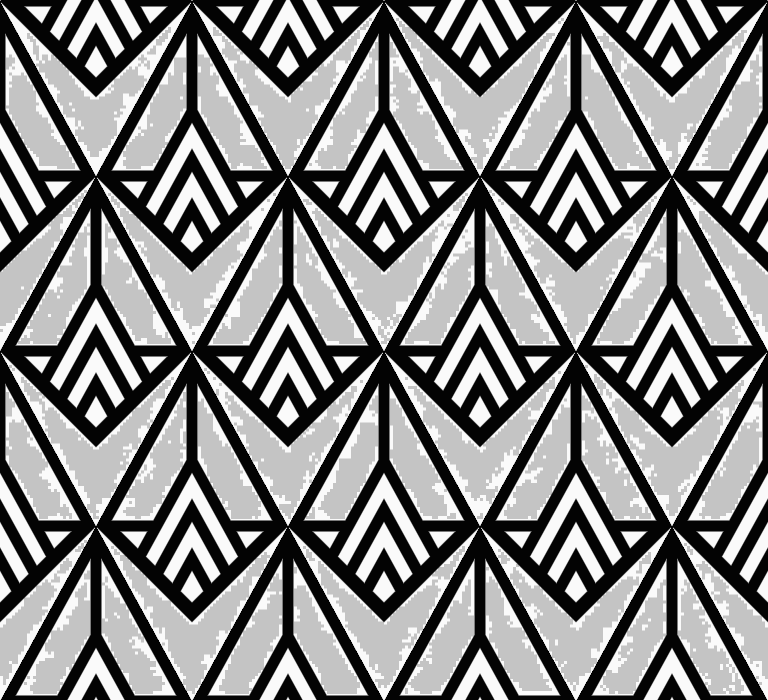
This pattern is drawn by a Shadertoy shader. Its source:

```glsl
// Layout, in design units
const float HALF_W = 96.0;          // half of one kite
const float ROW = 174.5;            // drop from one row to the next
const vec2 REPEATS = vec2(4.0);     // kites across, staggered rows down
const vec2 SIZE = REPEATS * vec2(2.0 * HALF_W, ROW);
const float TOP_SHIFT = 1.5;
const float KITE_H = 270.0;

// Line work
const float LINE = 11.0;
const float RIM = 14.0;             // heavier lower rim of the kite
const float CREST = 98.0;           // virtual tip of the inner chevrons
const float STRIPE_START = 121.0;
const float STRIPE_STEP = 48.8;
const float STRIPE_W = 25.5;
const float SOFTNESS = 0.8;

// Ragged shading
const vec2 BLOCKS = vec2(256.0, 232.0);
const vec2 CLUMPS = vec2(64.0, 58.0);
const vec2 MARGIN_MIN = vec2(1.6, 1.2);   // beside slanted edges, other edges
const vec2 MARGIN_VAR = vec2(11.0, 5.0);

const vec3 INK = vec3(0.01);
const vec3 SHADE = vec3(0.77);
const vec3 PAPER = vec3(0.98);

const float FAN_SLOPE = ROW / HALF_W;
const float RIM_SLOPE = (KITE_H - ROW) / HALF_W;
const float FAN_NORM = sqrt(1.0 + FAN_SLOPE * FAN_SLOPE);
const float RIM_NORM = sqrt(1.0 + RIM_SLOPE * RIM_SLOPE);

float hash(vec2 p) {
    vec3 q = fract(p.xyx * vec3(0.1031, 0.1030, 0.0973));
    q += dot(q, q.yzx + 33.33);
    return fract((q.x + q.y) * q.z);
}

// Random value of the nearest feature point, wrapping over the canvas
float cellValue(vec2 uv) {
    vec2 p = uv * CLUMPS, base = floor(p);
    float nearest = 9.0, value = 0.0;
    for (int j = -1; j <= 1; j++)
    for (int i = -1; i <= 1; i++) {
        vec2 cell = base + vec2(i, j);
        vec2 id = mod(cell, CLUMPS);
        vec2 d = cell + vec2(hash(id), hash(id + 91.7)) - p;
        if (dot(d, d) < nearest) {
            nearest = dot(d, d);
            value = hash(id + 37.3);
        }
    }
    return value;
}

// Mirrored position below the apex of the nearest kite in a row
vec2 kiteSpace(vec2 p, float row) {
    float x = p.x - HALF_W * mod(row, 2.0);
    return vec2(abs(mod(x + HALF_W, 2.0 * HALF_W) - HALF_W), p.y - row * ROW);
}

vec2 fromTop(vec2 uv) {
    return vec2(uv.x, 1.0 - uv.y) * SIZE - vec2(0.0, TOP_SHIFT);
}

float fanDrop(vec2 k) { return k.y - FAN_SLOPE * k.x; }
float rimDepth(vec2 k) { return (KITE_H - k.y - RIM_SLOPE * k.x) / RIM_NORM; }

// Clearance of a shaded zone: x from slanted edges, y from the others
vec2 shadedZone(vec2 p) {
    float row = floor(p.y / ROW);
    vec2 k = kiteSpace(p, row);
    float drop = fanDrop(k);
    if (drop < 0.0)
        return vec2(-drop / FAN_NORM, -rimDepth(kiteSpace(p, row - 1.0)));
    float inner = min(k.x - 0.5 * LINE, (CREST - drop) / FAN_NORM);
    return vec2(drop / FAN_NORM - LINE, min(inner, ROW - 6.0 - k.y));
}

// White chevrons and side triangles inside one kite
float kitePaper(vec2 k) {
    float drop = fanDrop(k);
    float d = min(k.y - ROW - 5.0, (CREST - drop) / FAN_NORM);
    for (int i = 0; i < 3; i++) {
        float f = drop - STRIPE_START - STRIPE_STEP * float(i);
        float end = i == 2 ? KITE_H : STRIPE_W;
        d = max(d, min(f, end - f) / FAN_NORM);
    }
    return min(d, rimDepth(k) - RIM);
}

// Grey fill with a stepped, uneven white margin
float shading(vec2 uv) {
    vec2 block = floor(fract(uv) * BLOCKS);
    vec2 center = (block + 0.5) / BLOCKS;
    float v = cellValue(center);
    float jitter = 0.6 + 0.8 * hash(block + 11.0);
    vec2 margin = MARGIN_MIN + MARGIN_VAR * v * v * jitter;
    vec2 clear = shadedZone(fromTop(center)) - margin;
    return step(0.0, min(clear.x, clear.y));
}

void mainImage(out vec4 fragColor, in vec2 fragCoord) {
    vec2 uv = fragCoord / iResolution.xy;
    vec2 p = fromTop(uv);
    float row = floor(p.y / ROW);

    // Distance into the uninked areas
    vec2 zone = shadedZone(p);
    float paper = min(zone.x, zone.y);
    for (int i = 0; i < 2; i++)
        paper = max(paper, kitePaper(kiteSpace(p, row - float(i))));

    // Shading averaged over the pixel
    float grey = 0.0;
    for (int i = 0; i < 4; i++) {
        vec2 offset = vec2(i % 2, i / 2) * 0.5 - 0.25;
        grey += 0.25 * shading((fragCoord + offset) / iResolution.xy);
    }

    float soft = max(SOFTNESS, 0.7 * SIZE.x / iResolution.x);
    vec3 color = mix(PAPER, SHADE, grey);
    color = mix(INK, color, smoothstep(-soft, soft, paper));
    fragColor = vec4(color, 1.0);
}
```
